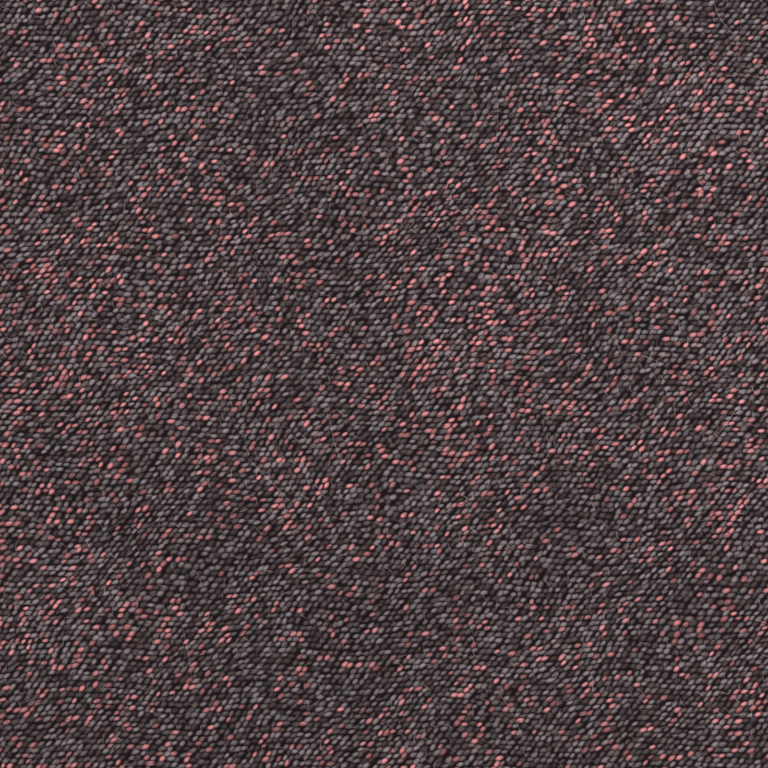
Give the GLSL for this texture, as a WebGL 2 fragment shader.

```glsl
#version 300 es
precision highp float;
// Brushed wool twill: a sheared lattice of slanted, jittered yarn grains over
// dark gaps. Some grains are dyed pink; cellular layers of short curved fibres
// and a few long wisps lie on top, with slow sine clouds varying the tone.

#define WEAVE vec2(105.0, 135.0)
#define ROW_SHIFT 0.42
#define GRAIN_HALF vec2(0.0060, 0.0034)
#define GRAIN_ANGLE 0.58
#define PINK_SHARE 0.18
#define GAP_COLOR vec3(0.125, 0.100, 0.108)
#define DARK_YARN vec3(0.270, 0.230, 0.230)
#define LIGHT_YARN vec3(0.570, 0.525, 0.535)
#define PINK_YARN vec3(0.850, 0.545, 0.550)
#define FIBRE_COLOR vec3(0.690, 0.620, 0.635)

uniform vec2 u_resolution;
out vec4 fragColor;

vec4 hash4(vec2 cell) {
  vec4 p = fract(cell.xyxy * vec4(0.1031, 0.1030, 0.0973, 0.1099));
  p += dot(p, p.wzxy + 33.33);
  return fract((p.xxyz + p.yzzw) * p.zywx);
}

vec2 rotate(vec2 p, float angle) {
  float c = cos(angle), s = sin(angle);
  return vec2(c * p.x + s * p.y, c * p.y - s * p.x);
}

// Slow uneven tone, about -1 to 1
float clouds(vec2 p) {
  float sum = 0.0, weight = 0.5;
  for (int i = 0; i < 4; i++) {
    p = rotate(p, 1.1) * 1.7 + 2.3;
    sum += weight * sin(p.x + 1.3 * sin(p.y)) * cos(p.y + 0.7 * sin(p.x));
    weight *= 0.75;
  }
  return sum;
}

// Yarn grains: brightest overlapping grain wins in each channel
vec3 weave(vec2 uv, float tint) {
  vec2 p = uv * WEAVE;
  p += 0.35 * vec2(sin(uv.y * 31.0 + 2.0 * sin(uv.x * 17.0)),
                   sin(uv.x * 27.0 + 2.0 * sin(uv.y * 13.0)));
  vec3 color = GAP_COLOR;
  for (int j = -1; j <= 1; j++) {
    float row = floor(p.y) + float(j);
    float x = p.x + ROW_SHIFT * row;
    for (int i = -1; i <= 1; i++) {
      vec2 cell = vec2(floor(x) + float(i), row);
      vec4 h = hash4(cell + 7.0);
      vec4 k = hash4(cell + 311.0);
      vec2 offset = vec2(x, p.y) - cell - 0.5 - 0.36 * (h.xy - 0.5);
      vec2 q = rotate(offset / WEAVE, GRAIN_ANGLE + 0.7 * (h.z - 0.5));
      float d = length(q / (GRAIN_HALF * mix(0.82, 1.12, k.y)));
      float body = 1.0 - smoothstep(0.25, 1.3, d);
      vec3 yarn = mix(DARK_YARN, LIGHT_YARN, h.w);
      yarn.r += 0.05 * (k.z - 0.35);
      float pink = step(k.x, PINK_SHARE * (1.0 + 0.6 * tint));
      yarn = mix(yarn, PINK_YARN * mix(0.68, 1.08, k.z), pink);
      // Upper flank catches more light
      yarn *= 1.0 + 0.16 * clamp(q.y / GRAIN_HALF.y, -1.0, 1.0);
      color = max(color, mix(GAP_COLOR, yarn, body));
    }
  }
  return color;
}

// Coverage of thin curved strands, one per cell of a jittered grid
float strands(vec2 uv, float count, float width, float share, float spread) {
  vec2 p = uv * count;
  float cover = 0.0;
  for (int j = -1; j <= 1; j++) {
    for (int i = -1; i <= 1; i++) {
      vec2 cell = floor(p) + vec2(i, j);
      vec4 h = hash4(cell + count);
      vec4 k = hash4(cell + count + 97.0);
      vec2 q = p - cell - 0.5 - 0.6 * (h.xy - 0.5);
      q = rotate(q, GRAIN_ANGLE + spread * (h.z - 0.5));
      q.y -= (k.x - 0.5) * 1.8 * q.x * q.x;
      float line = 1.0 - smoothstep(0.0, width * count, abs(q.y));
      line *= 1.0 - smoothstep(0.2, 0.5, abs(q.x));
      cover = max(cover, line * step(h.w, share) * mix(0.35, 1.0, k.y));
    }
  }
  return cover;
}

void main() {
  vec2 uv = gl_FragCoord.xy / min(u_resolution.x, u_resolution.y);
  float tone = clouds(uv * 3.0);
  float patchy = clouds(uv * 8.0 + 4.0);

  vec3 color = weave(uv, tone);

  // Fuzz: pale short fibres, dark slits, sparse long wisps
  float fuzz = strands(uv, 64.0, 0.0021, 0.75, 3.0);
  float slits = strands(uv + 0.37, 78.0, 0.0020, 0.6, 1.2);
  float wisps = strands(uv, 10.0, 0.0018, 0.22, 5.0);
  color = mix(color, GAP_COLOR, 0.35 * slits);
  color = mix(color, FIBRE_COLOR, (0.38 + 0.12 * patchy) * fuzz);
  color = mix(color, FIBRE_COLOR, 0.36 * wisps);

  // Soft light, stronger towards the upper right
  float light = 1.0 + 0.04 * tone + 0.04 * patchy;
  light += 0.10 * (uv.y - 0.5) + 0.04 * (uv.x - 0.5);
  fragColor = vec4(clamp(color * light, 0.0, 1.0), 1.0);
}
```
